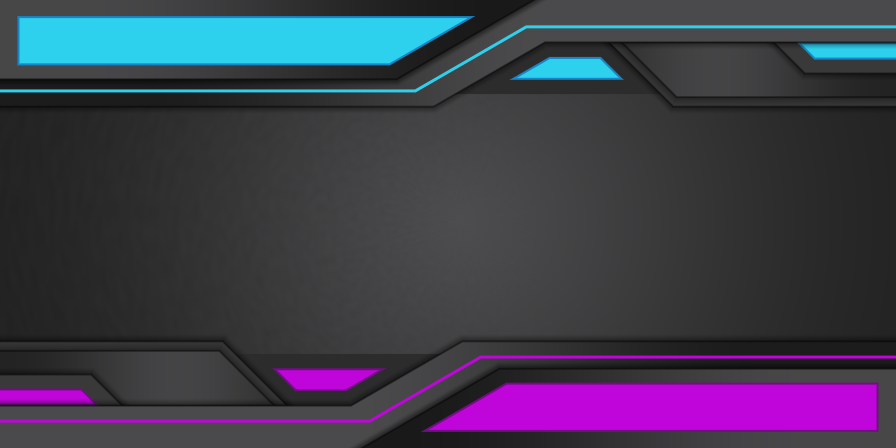
Reproduce this background procedurally as a WebGL 1 fragment shader.

```glsl
precision highp float;
// Dark tech frame: a softly lit grey field between two bevelled metal borders.
// One border is built from half-plane distances; the lower one is the same
// border turned by half a turn, with magenta accents instead of cyan.

uniform vec2 u_resolution;

const vec3 CYAN = vec3(0.18, 0.82, 0.93);
const vec3 CYAN_EDGE = vec3(0.09, 0.52, 0.78);
const vec3 MAGENTA = vec3(0.75, 0.02, 0.85);
const vec3 MAGENTA_EDGE = vec3(0.44, 0.06, 0.51);
const vec3 METAL_TINT = vec3(0.99, 0.99, 1.01);

const vec2 CANVAS = vec2(2.0, 1.0);       // all lengths are in canvas heights
const vec2 GLOW_CENTER = vec2(1.03, 0.505);
const float GLOW_LIGHT = 0.305;
const float GLOW_DARK = 0.135;
const float RIPPLE = 0.012;
const float SHELF = 0.0945;               // depth where the right-hand panels begin
const float FRAME_DEPTH = 0.238;          // full depth of the border
const float POCKET_DEPTH = 0.210;
const float SHADOW_WIDTH = 0.018;
const float RIM_WIDTH = 0.0022;
const float LINE_WIDTH = 0.0033;          // half width of the accent line
const float OUTLINE = 0.0045;

float pixel;

vec2 gradient(vec2 cell) {
  float a = 6.2832 * fract(sin(dot(cell, vec2(127.1, 311.7))) * 43758.5);
  return vec2(cos(a), sin(a));
}

float gradientNoise(vec2 p) {
  vec2 i = floor(p), f = fract(p);
  vec2 u = f * f * (3.0 - 2.0 * f);
  vec2 e = vec2(0.0, 1.0);
  float low = mix(dot(gradient(i), f), dot(gradient(i + e.yx), f - e.yx), u.x);
  float high = mix(dot(gradient(i + e), f - e), dot(gradient(i + 1.0), f - 1.0), u.x);
  return mix(low, high, u.y);
}

// Shapes take p = (distance from the left, depth from the outer edge).
float rising(vec2 p, vec2 knee) {         // 30 degree edge, negative to the left
  return dot(p - knee, vec2(0.5, 0.866));
}

float falling(vec2 p, vec2 corner) {      // 45 degree edge, negative to the left
  return dot(p - corner, vec2(0.7071, -0.7071));
}

float stepped(vec2 p, vec2 knee, float top) {
  return max(p.y - knee.y, min(rising(p, knee), p.y - top));
}

float hanging(vec2 p, float left, float bottom) {
  return max(max(SHELF - p.y, p.y - bottom), -falling(p, vec2(left, SHELF)));
}

float cover(float d) {
  return 1.0 - smoothstep(-0.6 * pixel, 0.6 * pixel, d);
}

// Metal plate with a drop shadow and a dark rim.
vec3 plate(vec3 color, float d, float shade, float shadow) {
  color *= 1.0 - shadow * (1.0 - smoothstep(0.0, SHADOW_WIDTH, d));
  color = mix(color, shade * METAL_TINT, cover(d));
  return color * (1.0 - 0.45 * cover(abs(d) - RIM_WIDTH));
}

vec3 lamp(vec3 color, float d, vec3 fill, vec3 edge) {
  color = mix(color, edge, cover(d));
  return mix(color, fill, cover(d + OUTLINE));
}

vec3 backdrop(vec2 q) {
  vec2 ray = q - GLOW_CENTER;
  float r = length(ray);
  float shade = mix(GLOW_LIGHT, GLOW_DARK, smoothstep(-0.25, 1.15, r) * 1.08 - 0.08);
  // faint broken rings around the glow, stronger on the left
  float rings = gradientNoise(vec2(r * 65.0, atan(ray.y, -ray.x) * 16.0));
  shade += RIPPLE * rings * smoothstep(0.4, -0.3, ray.x);
  return shade * METAL_TINT;
}

void main() {
  vec2 q = gl_FragCoord.xy / u_resolution * CANVAS;
  pixel = 1.0 / u_resolution.y;
  bool upper = q.y > 0.5;
  vec2 p = upper ? vec2(q.x, 1.0 - q.y) : vec2(CANVAS.x - q.x, q.y);
  vec3 fill = upper ? CYAN : MAGENTA;
  vec3 edge = upper ? CYAN_EDGE : MAGENTA_EDGE;

  // field and recessed pocket
  vec3 color = backdrop(q);
  color = mix(color, 0.175 * METAL_TINT, cover(p.y - POCKET_DEPTH));

  // right-hand panel, its inset and the small tab
  float sheen = 1.0 - smoothstep(0.0, 0.38, abs(p.x - 1.60));
  color = plate(color, hanging(p, 1.359, FRAME_DEPTH), 0.21, 0.35);
  color = plate(color, hanging(p, 1.388, 0.217), mix(0.14, 0.27, sheen), 0.25);
  color = plate(color, hanging(p, 1.727, 0.164), 0.225, 0.35);
  color = lamp(color, hanging(p, 1.779, 0.133), fill, edge);

  // small lamp in the pocket
  float wedge = max(max(0.127 - p.y, p.y - 0.178),
                    max(-rising(p, vec2(1.138, 0.178)), falling(p, vec2(1.341, 0.127))));
  color = lamp(color, wedge, fill, edge);

  // stepped band with the accent line
  float bandShade = mix(0.11, 0.295, smoothstep(0.3, 1.25, p.x));
  color = plate(color, stepped(p, vec2(0.968, FRAME_DEPTH), SHELF), bandShade, 0.35);
  float track = stepped(p, vec2(0.927, 0.203), 0.060);
  color = mix(color, fill, cover(abs(track) - LINE_WIDTH));

  // corner plate with the long lamp
  float cornerShade = mix(0.28, 0.10, smoothstep(0.2, 1.1, p.x));
  color = plate(color, stepped(p, vec2(0.885, 0.177), -1.0), cornerShade, 0.45);
  float bar = max(max(0.039 - p.x, 0.036 - p.y),
                  max(p.y - 0.146, rising(p, vec2(0.870, 0.146))));
  color = lamp(color, bar, fill, edge);

  gl_FragColor = vec4(color, 1.0);
}
```
